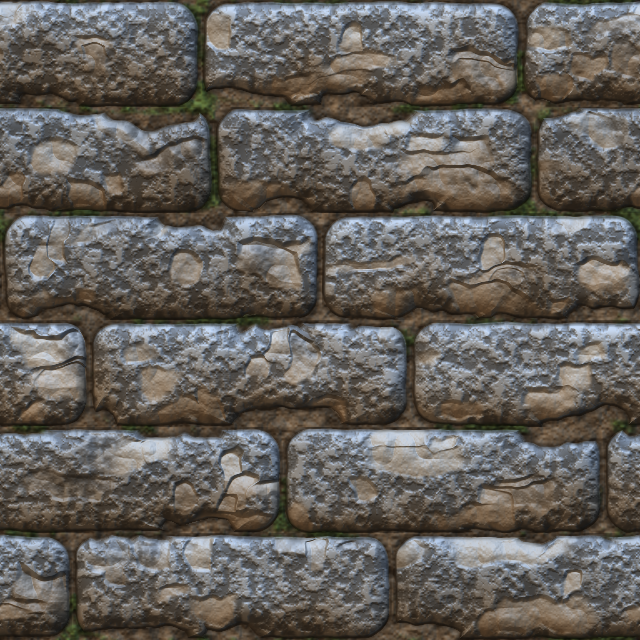
A Shadertoy shader for this texture:

```glsl
// Weathered cobble wall: chipped rounded stone blocks with soil and moss in the joints.
#define ROWS 6.0
#define STONE_WIDTH 3.0
#define STONE_HALF vec2(1.462, 0.467)
#define CORNER 0.22
#define BEVEL 0.19
#define CHIPS 9
#define NOTCHES 4
#define GRIT 0.021
#define SKIN_COLOR vec3(0.365, 0.35, 0.33)
#define CHIP_COLOR vec3(0.475, 0.425, 0.365)
#define SOIL_COLOR vec3(0.33, 0.275, 0.215)
#define MOSS_COLOR vec3(0.20, 0.25, 0.12)

// Horizontal shift of each course, bottom to top, in stone widths
const float courseShift[6] = float[6](0.225, 0.883, 0.28, 0.005, 0.67, 0.63);

struct Surface {
    float height;
    float edge;   // signed distance to the broken outline
    float joint;  // signed distance to the unbroken outline
    float chip;   // freshly broken stone
    float pit;    // raised part of the weathered skin
    float level;  // vertical place inside the stone
    vec2 id;
};

float hash(vec2 p) {
    vec3 q = fract(p.xyx * vec3(0.1031, 0.1030, 0.0973));
    q += dot(q, q.yzx + 33.33);
    return fract((q.x + q.y) * q.z);
}

vec2 hash2(vec2 p) { return vec2(hash(p), hash(p + 17.7)); }

// Value noise that wraps at the canvas border
float noise(vec2 p, float freq) {
    p *= freq;
    vec2 i = floor(p), f = p - i, period = vec2(ROWS * freq);
    f = f * f * (3.0 - 2.0 * f);
    vec2 a = mod(i, period), b = mod(i + 1.0, period);
    return mix(mix(hash(a), hash(vec2(b.x, a.y)), f.x),
               mix(hash(vec2(a.x, b.y)), hash(b), f.x), f.y);
}

float fbm(vec2 p, float freq) {
    float sum = 0.0, amp = 0.57;
    for (int i = 0; i < 3; i++) {
        sum += amp * noise(p, freq);
        freq *= 2.0;
        amp *= 0.5;
    }
    return sum;
}

float roundBox(vec2 p, vec2 halfSize, float r) {
    vec2 q = abs(p) - halfSize + r;
    return length(max(q, 0.0)) + min(max(q.x, q.y), 0.0) - r;
}

// Blend of ellipse and box gives blunt, broken shapes
float shard(vec2 p, vec2 size) {
    vec2 v = abs(p / size);
    return (mix(length(v), max(v.x, v.y), 0.5) - 1.0) * size.y;
}

Surface surfaceAt(vec2 p) {
    Surface s;
    float row = floor(p.y);
    float x = p.x / STONE_WIDTH - courseShift[int(mod(row, ROWS))];
    vec2 local = vec2((fract(x) - 0.5) * STONE_WIDTH, p.y - row - 0.5);
    s.id = vec2(mod(floor(x), ROWS / STONE_WIDTH), mod(row, ROWS));
    s.level = local.y;
    vec2 seed = s.id * 7.0 + 3.0;
    vec2 jag = vec2(fbm(p, 3.0), fbm(p + 2.6, 3.0)) - 0.5;

    // Outline with pieces broken off the long edges
    s.joint = roundBox(local + jag * 0.045, STONE_HALF, CORNER);
    s.edge = s.joint;
    for (int i = 0; i < NOTCHES; i++) {
        vec2 r = hash2(seed + vec2(float(i) * 5.3, 71.0));
        vec2 t = hash2(seed + vec2(float(i) * 5.3, 93.0));
        vec2 center = vec2((r.x - 0.5) * 3.0, r.y < 0.6 ? -0.52 : 0.52);
        vec2 size = vec2(mix(0.15, 0.55, t.x), mix(0.04, 0.2, t.y));
        s.edge = max(s.edge, -shard(local - center + jag * 0.2, size));
    }

    // Tilted scoops broken out of the face
    float scoop = 0.0;
    s.chip = 0.0;
    for (int i = 0; i < CHIPS; i++) {
        vec2 r = hash2(seed + vec2(float(i) * 3.7, 11.0));
        vec2 t = hash2(seed + vec2(float(i) * 3.7, 31.0));
        vec2 q = local - (r - 0.5) * vec2(2.8, 0.86) + jag * 0.25;
        q.y += q.x * (t.y - 0.5) * 0.5;
        vec2 size = vec2(mix(0.1, 0.5, t.x * t.x), mix(0.07, 0.23, t.y));
        float mask = smoothstep(0.015, -0.04, shard(q, size));
        float depth = 0.035 + q.y * mix(-0.15, 0.4, r.x);
        scoop = max(scoop, mask * max(depth, 0.01));
        s.chip = max(s.chip, mask);
    }

    // Rounded stone body, gritty skin and softly crinkled breaks
    float t = clamp(-s.edge / BEVEL, 0.0, 1.0);
    s.pit = smoothstep(0.25, 0.75, fbm(p, 16.0));
    float crinkle = abs(noise(p + 1.4, 5.0) - 0.5) * 0.07 + fbm(p, 16.0) * 0.02;
    float stone = 0.14 * sqrt(t * (2.0 - t)) - scoop
                + mix(GRIT * s.pit, crinkle, s.chip) + 0.06 * noise(p, 3.0);
    float soil = -0.04 + 0.07 * fbm(p, 10.0);
    s.height = mix(stone, soil, smoothstep(-0.015, 0.015, s.edge));
    return s;
}

void mainImage(out vec4 fragColor, in vec2 fragCoord) {
    vec2 p = fragCoord / iResolution.xy * ROWS;
    float e = 0.01;
    Surface s = surfaceAt(p);
    vec2 slope = vec2(surfaceAt(p + vec2(e, 0.0)).height,
                      surfaceAt(p + vec2(0.0, e)).height) - s.height;
    vec3 n = normalize(vec3(-slope / e, 1.0));

    // Stone: cool weathered top, brown foot, patchy tan breaks
    float blotch = fbm(p + 3.1, 2.0);
    vec3 skin = SKIN_COLOR * mix(0.72, 1.22, s.pit);
    vec3 color = mix(skin, CHIP_COLOR, s.chip * smoothstep(0.15, 0.6, blotch));
    color *= mix(vec3(0.86, 0.78, 0.68), vec3(1.06, 1.13, 1.22),
                 smoothstep(-0.5, 0.4, s.level + (blotch - 0.5) * 0.8));
    color *= 0.95 + 0.1 * hash(s.id + 5.0);

    // Soil sinks into shade beside the stones; moss clings to the joints
    vec3 ground = SOIL_COLOR * mix(0.6, 1.35, fbm(p, 14.0));
    float moss = smoothstep(0.5, 0.68, noise(p + 0.7, 2.0) * 0.6 + fbm(p, 10.0) * 0.4);
    moss *= smoothstep(-0.05, 0.01, s.joint) * 0.85;
    ground = mix(ground, MOSS_COLOR * mix(0.5, 1.5, noise(p, 30.0)), moss);
    ground *= mix(0.55, 1.0, smoothstep(0.0, 0.08, s.edge));
    float outside = smoothstep(-0.015, 0.015, s.edge);
    color = mix(color, ground, max(outside, moss * 0.6));

    // Cool light from above, warm light from the left, dim blue from the right
    float sky = max(dot(n, normalize(vec3(0.1, 0.8, 0.55))), 0.0);
    float glow = max(dot(n, normalize(vec3(-0.7, -0.2, 0.5))), 0.0);
    float shine = pow(max(dot(n, normalize(vec3(0.1, 0.7, 0.7))), 0.0), 10.0);
    vec3 light = 0.4 + sky * vec3(0.84, 0.93, 1.05) + glow * vec3(0.5, 0.4, 0.28);
    color *= light + max(n.x, 0.0) * vec3(0.08, 0.16, 0.28);
    color += shine * vec3(0.13, 0.16, 0.21) * (1.0 - 0.8 * outside);
    fragColor = vec4(clamp(color, 0.0, 1.0), 1.0);
}
```
